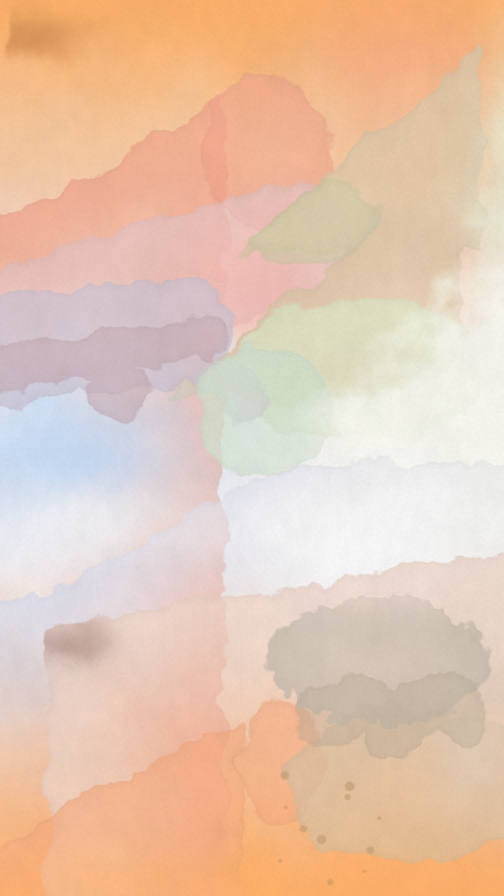
Write a WebGL 1 fragment shader that draws this background.

```glsl
precision highp float;
// Layered watercolour washes: orange ends, coral and green stains, a pale misty middle.
uniform vec2 u_resolution;

vec3 col;  // painted so far
vec2 soft; // gently warped position

vec2 gradientAt(vec2 cell) {
  float angle = 6.2832 * fract(sin(dot(cell, vec2(127.1, 311.7))) * 43758.5);
  return vec2(cos(angle), sin(angle));
}

float noise(vec2 p) {
  vec2 i = floor(p), f = fract(p), e = vec2(1, 0);
  vec2 u = f * f * (3.0 - 2.0 * f);
  float low = mix(dot(gradientAt(i), f), dot(gradientAt(i + e), f - e), u.x);
  float high = mix(dot(gradientAt(i + e.yx), f - e.yx), dot(gradientAt(i + 1.0), f - 1.0), u.x);
  return mix(low, high, u.y);
}

float fbm(vec2 p) {
  float sum = 0.0, amp = 0.6;
  for (int i = 0; i < 5; i++) {
    sum += amp * noise(p);
    p = mat2(1.6, 1.2, -1.2, 1.6) * p + 3.7;
    amp *= 0.5;
  }
  return sum;
}

float ellipse(vec2 p, vec2 center, vec2 radius) {
  return (length((p - center) / radius) - 1.0) * min(radius.x, radius.y);
}

float capsule(vec2 p, vec2 a, vec2 b, float radius) {
  vec2 ab = b - a;
  return length(p - a - ab * clamp(dot(p - a, ab) / dot(ab, ab), 0.0, 1.0)) - radius;
}

// Pigment that thins out with depth and gathers in a thin rim
void wash(float d, float opacity, vec3 pigment) {
  float cover = smoothstep(0.03, -0.03, d), depth = max(-d, 0.0);
  col = mix(col, pigment, cover * opacity * exp(-depth * depth * 0.22));
  col *= 1.0 - 0.035 * cover * exp(-depth * 14.0);
}

// Soft-edged tint
void glow(vec2 center, vec2 radius, float opacity, vec3 tint) {
  vec2 q = (soft - center) / radius;
  col = mix(col, tint, opacity * exp(-dot(q, q)));
}

void main() {
  // The canvas spans 9 by 16 units
  vec2 p = gl_FragCoord.xy / u_resolution * vec2(9, 16);
  float stain = fbm(p * 0.9 + 5.0);
  vec2 w = p + 0.42 * vec2(fbm(p * 1.3), fbm(p * 1.3 + 19.0));
  w.y += 0.16 * abs(noise(p * 1.7)) + 0.03 * noise(p * 9.0);
  soft = p + 0.7 * vec2(stain, fbm(p * 0.8 + 31.0));

  // Vertical ground
  float y = soft.y;
  col = mix(vec3(0.98, 0.67, 0.4), vec3(0.95, 0.77, 0.64), smoothstep(-0.3, 2.9, y));
  col = mix(col, vec3(0.95, 0.93, 0.93), smoothstep(2.6, 6.2, y));
  col = mix(col, vec3(0.94, 0.8, 0.72), smoothstep(8.8, 11.5, y));
  col = mix(col, vec3(0.95, 0.77, 0.61), smoothstep(11.8, 13.5, y));
  col = mix(col, vec3(0.97, 0.68, 0.41), smoothstep(13.4, 16.0, y));

  // Coral and rose stains of the upper half
  vec3 coral = vec3(0.94, 0.65, 0.55);
  glow(vec2(7.1, 15), vec2(1.6, 1.3), 0.5, coral);
  wash(max(w.y - 12.1 - 0.52 * w.x, w.x - 4.0), 0.75, coral);
  wash(ellipse(w, vec2(4.8, 13.3), vec2(1.15, 1.4)), 0.65, coral);
  wash(capsule(w, vec2(0.8, 10.3), vec2(5.2, 11.7), 1.1), 0.7, vec3(0.89, 0.76, 0.76));
  glow(vec2(4.6, 10.9), vec2(1.1, 0.9), 0.7, vec3(0.94, 0.71, 0.68));

  // Olive wedge and the green pools below it
  float slope = (w.y - 8.1 - 0.83 * w.x) * 0.77;
  float wedge = max(max(slope, 11.55 - w.y), w.x - 8.6);
  float skirt = max(slope + 1.3, max(w.x - 8.2, 8.9 - w.y));
  wash(min(wedge, skirt), 0.85, vec3(0.86, 0.77, 0.65));
  wash(max(ellipse(w, vec2(5.5, 12.1), vec2(1.35, 0.75)), slope), 0.6, vec3(0.8, 0.79, 0.65));
  glow(vec2(9.2, 12.6), vec2(0.75, 2.2), 0.95, vec3(0.88, 0.91, 0.82));
  glow(vec2(1, 7.9), vec2(2.8, 1.5), 0.9, vec3(0.75, 0.84, 0.95));
  wash(ellipse(w, vec2(6.4, 9.4), vec2(2.2, 1.3)), 0.85, vec3(0.86, 0.88, 0.76));

  // Lavender and mauve on the left
  float lavender = capsule(w, vec2(0, 9.8), vec2(3.2, 10.1), 0.95);
  lavender = min(lavender, capsule(w, vec2(3.2, 10), vec2(4.3, 8.9), 0.45));
  wash(lavender, 0.7, vec3(0.79, 0.76, 0.82));
  float mauve = capsule(w, vec2(-0.5, 9.35), vec2(3.7, 10), 0.38);
  wash(min(mauve, ellipse(w, vec2(2.1, 9), vec2(0.55))), 0.55, vec3(0.77, 0.66, 0.69));
  wash(ellipse(w, vec2(4.7, 8.7), vec2(1.2)), 0.75, vec3(0.81, 0.87, 0.8));

  // Billowing cloud, hillside and mist
  float bank = (p.y - p.x - 2.9) * 0.7 + 1.5 * fbm(p * 1.2 + 8.0);
  float cloud = smoothstep(0.4, -0.9, bank) * smoothstep(5.0, 6.8, p.y) * smoothstep(4.2, 6.2, p.x);
  col = mix(col, vec3(0.95, 0.95, 0.92), 0.9 * cloud);
  float hill = w.y - 5.2 - 2.55 * smoothstep(-0.5, 6.0, w.x);
  wash(hill, 0.85 - 0.07 * p.x, vec3(0.85, 0.86, 0.92));
  vec3 mist = vec3(0.96);
  glow(vec2(6.4, 6.5), vec2(2.4, 1), 0.85, mist);
  glow(vec2(1.5, 6.7), vec2(1.6, 0.6), 0.6, mist);

  // Lower rose shelf with its dark corner
  float shelf = max(w.y - 4.75 - 0.15 * w.x, 0.85 - w.x);
  wash(shelf, 0.75, vec3(0.92, 0.82, 0.77));
  float corner = smoothstep(0.04, -0.04, shelf);
  glow(vec2(1.1, 4.5), vec2(0.75, 0.42), 0.75 * corner, vec3(0.68, 0.55, 0.51));
  glow(vec2(0.3, 4.1), vec2(0.7, 0.9), 0.6, vec3(0.84, 0.8, 0.81));

  // Bottom coral, taupe pools and overlapping lobes
  coral = vec3(0.96, 0.67, 0.5);
  wash(max(w.y - 0.95 - 0.52 * w.x, w.x - 4.3), 0.65, coral);
  wash(ellipse(w, vec2(5, 2.4), vec2(0.75, 1.1)), 0.6, coral);
  wash(ellipse(w, vec2(7.4, 2), vec2(2.3, 1.4)), 0.7, vec3(0.84, 0.75, 0.63));
  glow(vec2(8.7, 3.4), vec2(1, 1.6), 0.7, vec3(0.86, 0.79, 0.73));
  float taupe = ellipse(w + 0.15 * noise(p * 6.0), vec2(6.8, 4.2), vec2(1.95, 1.15));
  wash(taupe, 0.8 * smoothstep(5.8, 4.6, p.y), vec3(0.78, 0.74, 0.69));
  float lobes = 9.0;
  for (float k = 0.0; k < 5.0; k++)
    lobes = min(lobes, length(w - vec2(5.8 + 0.6 * k, 3.3 + 0.2 * sin(k * 2.3))) - 0.55);
  wash(lobes, 0.45, vec3(0.74, 0.68, 0.6));
  glow(vec2(4, -0.3), vec2(5, 0.9), 0.6, vec3(0.99, 0.69, 0.4));

  // Scattered droplets
  for (float k = 0.0; k < 11.0; k++) {
    float drop = length(p - vec2(5.9 + 0.9 * sin(k * 2.4), 0.25 + 0.19 * k)) - 0.05 - 0.03 * sin(k * 5.1);
    col = mix(col, vec3(0.72, 0.57, 0.4), 0.5 * smoothstep(0.03, -0.02, drop));
  }

  // Brown bleed, pigment mottling and paper grain
  float bleed = smoothstep(0.15, 0.3, w.x) * smoothstep(14.8, 15.1, w.y);
  glow(vec2(0.2, 15.3), vec2(1.3, 0.45), 0.6 * bleed, vec3(0.76, 0.51, 0.3));
  col *= 1.0 + 0.035 * stain + 0.025 * fbm(p * vec2(5, 3)) + 0.02 * noise(p * 21.0);
  gl_FragColor = vec4(col, 1);
}
```
